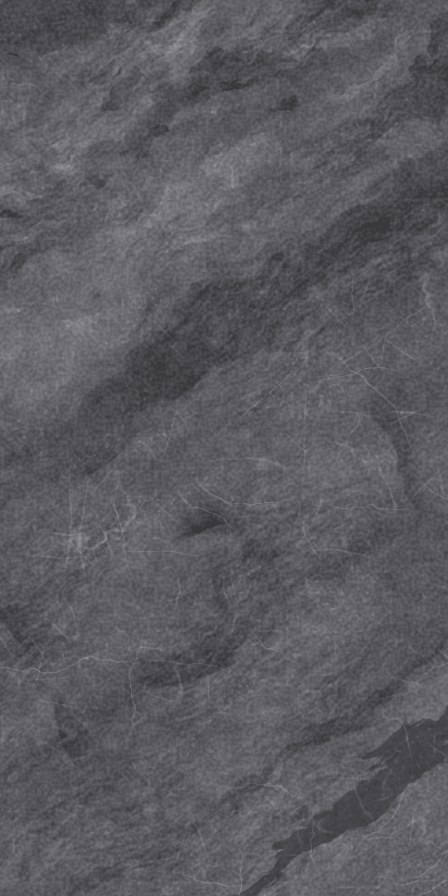
Reproduce this texture procedurally as a WebGL 2 fragment shader.

```glsl
#version 300 es
precision highp float;

uniform vec2 u_resolution;
out vec4 fragColor;

vec2 gradient(vec2 cell) {
    uvec2 k = uvec2(ivec2(cell));
    uint h = k.x * 15973u ^ k.y * 51749u;
    h = (h ^ (h >> 13)) * 0x27d4eb2du;
    h = (h ^ (h >> 15)) * 73471u;
    float angle = float((h >> 8) & 1023u) * 6.2832 / 1024.0;
    return vec2(cos(angle), sin(angle));
}

float noise(vec2 p) {
    vec2 i = floor(p), f = p - i;
    vec2 u = f * f * f * (f * (f * 6.0 - 15.0) + 10.0);
    float a = dot(gradient(i), f);
    float b = dot(gradient(i + vec2(1, 0)), f - vec2(1, 0));
    float c = dot(gradient(i + vec2(0, 1)), f - vec2(0, 1));
    float d = dot(gradient(i + 1.0), f - 1.0);
    return 1.4 * mix(mix(a, b, u.x), mix(c, d, u.x), u.y);
}

mat2 rotation(float angle) {
    float c = cos(angle), s = sin(angle);
    return mat2(c, -s, s, c);
}

float fbm(vec2 p) {
    float sum = 0.0, amplitude = 0.5;
    for (int i = 0; i < 5; i++) {
        sum += amplitude * noise(p);
        p = rotation(0.5) * p * 2.03 + 7.3;
        amplitude *= 0.56;
    }
    return sum;
}

float seam(float x, float low, float high, float blur) {
    return smoothstep(low - blur, low + blur, x) * (1.0 - smoothstep(high - blur, high + blur, x));
}

// Thin light cracks, broken up by a patchy mask
float fractures(vec2 p, vec2 warp, float scale, float width) {
    float sum = 0.0;
    for (int i = 0; i < 4; i++) {
        float k = float(i);
        vec2 q = rotation(0.65 + k * 0.83) * p * vec2(1.1, 4.0) * scale;
        float line = abs(noise(q + 0.25 * warp + k * 13.7));
        float patchy = smoothstep(0.0, 0.5, noise(p * 4.0 * scale + k * 9.1 + 3.0));
        sum += patchy * (1.0 - smoothstep(0.0, width + 3.0 * scale / u_resolution.x, line));
    }
    return sum;
}

void main() {
    vec2 p = gl_FragCoord.xy / u_resolution.x;
    vec2 warp = vec2(fbm(p * 3.0), fbm(p * 3.0 + 17.0));

    // Slanted bedding with ragged boundaries
    vec2 strata = rotation(0.59) * (p + 0.06 * warp);
    float ragged = fbm(strata * vec2(4.0, 16.0) + 4.0);
    float along = strata.x;
    float across = strata.y + 0.09 * ragged;
    float middle = seam(across, 0.1, 0.68, 0.1);

    float tone = 0.362 + 0.1 * fbm(strata * vec2(2.2, 5.5) + 31.0);

    // Dark and pale beds
    float dark = seam(across, 0.71, 0.84, 0.02) * (0.55 + 0.45 * smoothstep(0.7, 1.1, along));
    dark += seam(across, 0.91, 1.01, 0.015) * smoothstep(1.45, 1.65, along);
    dark += 0.9 * seam(across, 1.19, 1.28, 0.02) * smoothstep(1.1, 1.4, along);
    dark += 0.6 * smoothstep(1.43, 1.5, across);
    dark += 0.6 * seam(across, 0.17, 0.24, 0.04) * smoothstep(-0.1, 0.2, ragged);
    dark += 0.8 * seam(across, -0.115, -0.085, 0.012);
    float pale = seam(across, 0.9, 1.12, 0.012) * (1.0 - smoothstep(1.2, 1.5, along));
    pale += 0.8 * seam(across, 1.3, 1.42, 0.015);
    pale += 0.4 * (1.0 - smoothstep(-0.2, -0.12, across));
    tone += 0.045 * pale - 0.085 * dark;

    // Mottled lenses lying along the upper beds
    float mottle = fbm(strata * vec2(4.5, 11.0) + 0.5 * warp + 51.0);
    float upper = smoothstep(0.88, 1.05, across);
    tone += upper * (0.055 * smoothstep(0.12, 0.22, mottle) - 0.08 * smoothstep(0.26, 0.34, -mottle));

    // Black vein at the base
    float vein = across + 0.37 - 0.13 * along;
    float thickness = 0.015 + 0.03 * smoothstep(0.4, 1.0, along);
    float black = seam(vein, -thickness, thickness, 0.006) * smoothstep(0.25, 0.5, along);
    tone = mix(tone, 0.262, 0.9 * black);

    // Slab ledges: a crisp shadow fading to one side
    for (int i = 0; i < 2; i++) {
        float k = float(i);
        vec2 facing = mix(vec2(0.74, 0.67), vec2(-0.35, 0.94), k);
        float ledge = fract(dot(p, facing) * (2.3 + k) + 0.35 * noise(p * 2.5 + k * 5.0) + 0.12 * warp.x);
        float shadow = exp(-6.0 * ledge) * smoothstep(0.0, 0.02, ledge);
        tone -= 0.1 * shadow * middle * smoothstep(-0.1, 0.25, noise(p * 3.7 + 8.0 + k * 6.0));
    }

    // Fibrous streaks and mineral grain
    float streaks = noise(strata * vec2(14.0, 58.0)) + 0.9 * noise(strata * vec2(34.0, 125.0) + 5.0);
    float fibrous = smoothstep(-0.25, 0.3, noise(strata * vec2(2.0, 5.0) + 22.0));
    float rough = 1.0 - 0.6 * black;
    tone += 0.052 * streaks * (0.25 + 0.75 * fibrous) * rough;
    tone += rough * (0.065 * fbm(p * 26.0 + warp) + 0.058 * noise(p * 122.0));
    tone += 0.06 * smoothstep(0.3, 0.6, noise(p * 82.0 + 40.0)) * smoothstep(-0.15, 0.25, mottle);

    // Pale cracks
    float cracked = 0.3 + 0.7 * max(middle, 1.0 - smoothstep(-0.15, -0.05, across));
    tone += 0.095 * cracked * fractures(p, warp, 1.0, 0.009);
    tone += 0.07 * cracked * fractures(p + 3.0, warp, 2.4, 0.025);

    tone = clamp(tone, 0.225, 0.6);
    fragColor = vec4(tone * vec3(1.0, 0.993, 1.04), 1.0);
}
```
